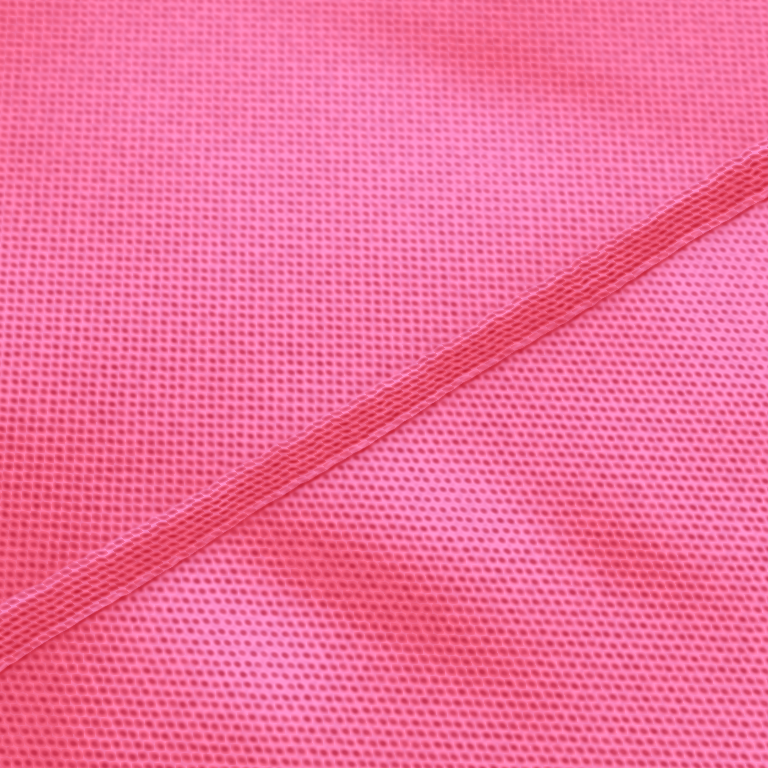
A Shadertoy shader for this texture:

```glsl
const vec3 HIGHLIGHT = vec3(1.0, 0.56, 0.79);
const vec3 PINK = vec3(0.985, 0.48, 0.67);
const vec3 CORAL = vec3(0.95, 0.37, 0.50);
const vec3 ROSE = vec3(0.82, 0.29, 0.46);
const vec3 RED = vec3(0.78, 0.14, 0.23);

float hash(vec2 p) {
    p = fract(p * vec2(0.1031, 0.1173));
    p += dot(p, p.yx + 33.33);
    return fract((p.x + p.y) * p.x * 91.7);
}

float noise(vec2 p) {
    vec2 cell = floor(p), f = fract(p);
    f = f * f * (3.0 - 2.0 * f);
    return mix(mix(hash(cell), hash(cell + vec2(1, 0)), f.x),
               mix(hash(cell + vec2(0, 1)), hash(cell + vec2(1, 1)), f.x), f.y);
}

float fbm(vec2 p) {
    float sum = 0.0, gain = 0.5;
    for (int i = 0; i < 4; i++) {
        sum += gain * noise(p);
        p = p * 2.03 + 7.1;
        gain *= 0.5;
    }
    return sum;
}

// Soft elliptical patch of light, turned by an angle
float patchLight(vec2 p, vec2 center, vec2 radius, float angle) {
    float c = cos(angle), s = sin(angle);
    vec2 d = mat2(c, -s, s, c) * (p - center) / radius;
    return exp(-dot(d, d));
}

// Woven grid of slanted pits: x is pit depth, y is the lit thread around it
vec2 weave(vec2 grid, float stagger, float slant, vec2 stretch) {
    grid.x += stagger * mod(floor(grid.y), 2.0);
    vec2 cell = floor(grid);
    vec2 q = fract(grid) - 0.5;
    q += 0.12 * (vec2(hash(cell), hash(cell + 31.0)) - 0.5);
    q.x += slant * q.y;
    float r = length(q * stretch);
    float pit = 1.0 - smoothstep(0.08, 0.46, r);
    return vec2(pit * mix(0.75, 1.0, hash(cell + 57.0)), smoothstep(0.38, 0.62, r));
}

// Large folds: 0 in the hollows, 1 on the lit ridges
float foldLight(vec2 p) {
    float light = 0.40 + 0.55 * (fbm(p * vec2(3.0, 5.0)) - 0.47);
    light += 0.36 * patchLight(p, vec2(0.42, 0.76), vec2(0.42, 0.22), -0.3);
    light += 0.55 * patchLight(p, vec2(0.62, 0.33), vec2(0.17, 0.06), -0.5);
    light += 0.50 * patchLight(p, vec2(0.33, 0.15), vec2(0.16, 0.07), -0.7);
    light += 0.60 * patchLight(p, vec2(0.98, 0.60), vec2(0.15, 0.10), -0.7);
    light += 0.30 * patchLight(p, vec2(0.92, 0.37), vec2(0.20, 0.08), -0.5);
    light -= 0.50 * patchLight(p, vec2(0.46, 0.24), vec2(0.22, 0.05), -0.5);
    light -= 0.35 * patchLight(p, vec2(0.80, 0.28), vec2(0.16, 0.05), -0.5);
    light -= 0.45 * patchLight(p, vec2(0.0, 0.08), vec2(0.13, 0.36), 0.0);
    light -= 0.25 * patchLight(p, vec2(0.70, 0.90), vec2(0.28, 0.04), -0.3);
    light -= 0.20 * patchLight(p, vec2(0.0, 0.95), vec2(0.25, 0.12), 0.5);
    return clamp(light, 0.0, 1.0);
}

vec3 clothColor(float light) {
    vec3 lower = mix(CORAL, PINK, smoothstep(0.0, 0.45, light));
    return mix(lower, HIGHLIGHT, smoothstep(0.35, 0.85, light));
}

// Flat cloth; the weave grows finer and fainter toward the far end
vec3 cloth(vec2 p, float below) {
    vec2 grid = vec2((p.x - 0.5) * (70.0 + 16.0 * p.y) + 40.0 + 2.0 * p.y,
                     70.0 * p.y + 13.0 * p.y * p.y + 2.5 * p.x);
    vec2 knit = weave(grid, 0.5 * below, 0.3, vec2(0.92, 1.05));
    float light = foldLight(p);
    float depth = mix(1.0, 0.42, smoothstep(0.45, 1.0, p.y));
    float lit = clamp(light + 0.28 * depth * (knit.y - 0.25), 0.0, 1.0);
    vec3 pitColor = mix(RED, ROSE, 0.35 + 0.6 * light);
    return mix(clothColor(lit), pitColor, knit.x * depth);
}

// Raised hem: across runs from 0 at the lower edge to 1 at the upper
vec3 hem(float along, float across) {
    vec2 knit = weave(vec2(along * 76.0 + 0.8 * across, across * 7.0 + 20.0),
                      0.5, 0.65, vec2(0.85, 1.15));
    float lip = 1.0 - smoothstep(0.10, 0.24, across);
    float crest = smoothstep(0.62, 1.0, across);
    float wear = fbm(vec2(along * 14.0, across * 2.0));
    float light = 0.55 * crest + 0.22 * lip + 0.6 * (wear - 0.45) + 0.35 * knit.y;
    vec3 base = mix(mix(RED, CORAL, 0.72), clothColor(light), clamp(light + 0.2, 0.0, 1.0));
    vec3 color = mix(base, mix(RED, ROSE, 0.6 * crest), knit.x * mix(0.95, 0.65, max(lip, crest)));
    float crease = exp(-pow((across - 0.23) / 0.06, 2.0));
    return mix(color, RED, 0.5 * crease * wear);
}

void mainImage(out vec4 fragColor, in vec2 fragCoord) {
    vec2 p = fragCoord / iResolution.xy;
    float pixel = 1.0 / iResolution.y;

    // Hem edges, gently bowed and frayed by the weave
    float along = dot(p, normalize(vec2(1.0, 0.617)));
    float fray = 0.005 * (noise(vec2(along * 76.0, 9.0)) - 0.5);
    float lower = 0.125 + 0.621 * p.x + 0.002 * sin(p.x * 23.0) + 0.4 * fray;
    float upper = 0.212 + 0.612 * p.x - 0.052 * p.x * (1.0 - p.x) + fray;
    float across = (p.y - lower) / (upper - lower);
    float below = step(p.y, lower);
    vec3 color = cloth(p, below);

    // Shadow cast under the hem and a soft one above it
    float shadow = 0.5 * below * exp((p.y - lower) / 0.010);
    shadow += 0.10 * (1.0 - below) * exp(-max(p.y - upper, 0.0) / 0.02);
    color = mix(color, RED, shadow);

    float inside = smoothstep(-pixel, pixel, p.y - lower)
                 * (1.0 - smoothstep(-0.005, 0.004, p.y - upper));
    color = mix(color, hem(along, across), inside);

    // Broken seam line and bright fibres on the lower edge
    float stitch = noise(vec2(along * 80.0, 3.0));
    float seam = exp(-pow((p.y - lower + 0.002) / 0.003, 2.0));
    float thread = exp(-pow((p.y - lower - 0.005) / 0.003, 2.0));
    color = mix(color, RED, seam * mix(0.35, 0.9, stitch));
    color = mix(color, HIGHLIGHT, 0.7 * thread * stitch);

    color += 0.06 * (noise(p * 190.0) - 0.5);
    fragColor = vec4(clamp(color, 0.0, 1.0), 1.0);
}
```
